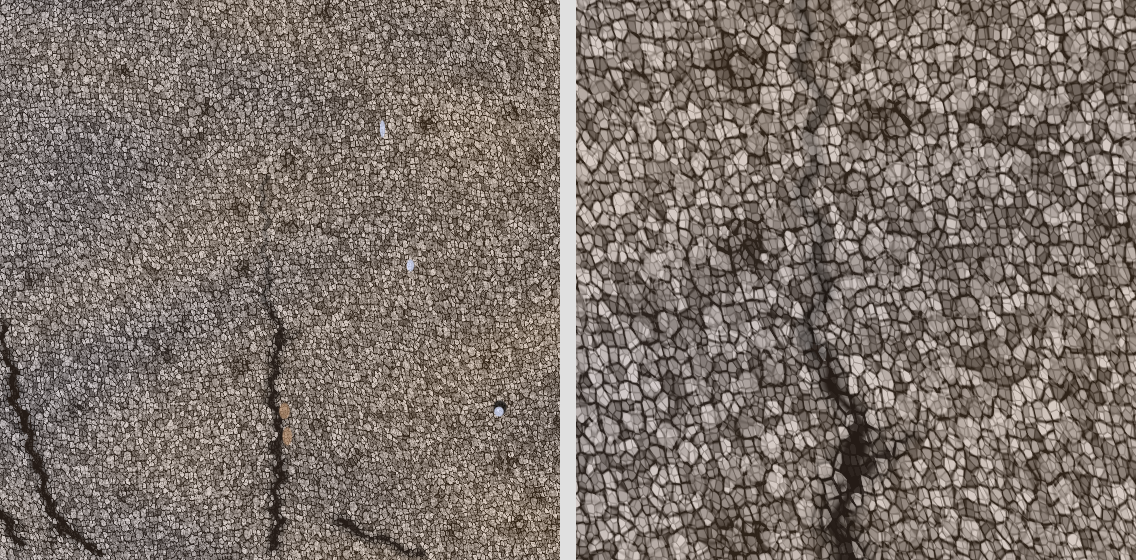
Left, the full canvas; right, a detail of the centre.
This texture is drawn by a three.js fragment shader. Its source:

```glsl
// Weathered asphalt: packed grit and rounded pebbles, split by dark cracks.
varying vec2 vUv;

const vec3 TAR = vec3(0.23, 0.19, 0.16);
const vec3 STONE = vec3(0.77, 0.73, 0.71);
const vec3 CRACK_DARK = vec3(0.14, 0.105, 0.085);
const vec3 TAN_STONE = vec3(0.62, 0.50, 0.40);
const vec3 PALE_CHIP = vec3(0.76, 0.78, 0.87);
const vec2 PEBBLE_CELLS = vec2(62.0, 49.0);
const vec2 GRIT_CELLS = vec2(138.0, 96.0);
const vec2 DUST_CELLS = vec2(235.0, 165.0);
const vec2 STAIN_CELLS = vec2(15.0, 13.0);
const float GRAIN_LEAN = 0.16;
const float PEBBLE_SHARE = 0.46;
const float DUST_CONTRAST = 0.55;

vec3 hash3(vec2 p) {
  vec3 q = fract(p.xyx * vec3(0.1031, 0.1030, 0.0973));
  q += dot(q, q.yxz + 33.33);
  return fract((q.xxy + q.yzz) * q.zyx);
}

// Cellular noise: distance to the centre, gap to the next cell, random id
vec3 cells(vec2 p) {
  vec2 base = floor(p);
  float near = 9.0, second = 9.0, id = 0.0;
  for (int j = -1; j <= 1; j++) {
    for (int i = -1; i <= 1; i++) {
      vec2 cell = base + vec2(float(i), float(j));
      vec3 h = hash3(cell + 17.0);
      float d = length(cell + 0.1 + 0.8 * h.xy - p);
      if (d < near) {
        second = near;
        near = d;
        id = h.z;
      } else {
        second = min(second, d);
      }
    }
  }
  return vec3(near, second - near, id);
}

// Grains of random brightness with dark seams
float grains(vec2 p) {
  vec3 c = cells(p);
  return mix(0.02, 0.34 + 0.76 * c.z, smoothstep(0.0, 0.3, c.y));
}

// Signed distance to a tapering line from a to b
float taper(vec2 p, vec2 a, vec2 b, float wa, float wb) {
  vec2 ab = b - a;
  float t = clamp(dot(p - a, ab) / dot(ab, ab), 0.0, 1.0);
  return length(p - a - ab * t) - mix(wa, wb, t);
}

float oval(vec2 p, vec2 centre, vec2 radius) {
  return 1.0 - smoothstep(0.75, 1.15, length((p - centre) / radius));
}

float cracks(vec2 p) {
  // Central crack
  float d = taper(p, vec2(0.478, 0.455), vec2(0.503, 0.400), 0.002, 0.007);
  d = min(d, taper(p, vec2(0.525, 0.402), vec2(0.490, 0.375), 0.001, 0.005));
  d = min(d, taper(p, vec2(0.503, 0.400), vec2(0.484, 0.320), 0.006, 0.004));
  d = min(d, taper(p, vec2(0.484, 0.320), vec2(0.499, 0.230), 0.005, 0.008));
  d = min(d, taper(p, vec2(0.499, 0.230), vec2(0.491, 0.020), 0.007, 0.008));
  // Left crack and its corner branch
  d = min(d, taper(p, vec2(0.000, 0.430), vec2(0.028, 0.290), 0.003, 0.008));
  d = min(d, taper(p, vec2(0.028, 0.290), vec2(0.066, 0.170), 0.007, 0.009));
  d = min(d, taper(p, vec2(0.066, 0.170), vec2(0.105, 0.058), 0.007, 0.009));
  d = min(d, taper(p, vec2(0.105, 0.058), vec2(0.190, 0.010), 0.009, 0.004));
  d = min(d, taper(p, vec2(0.000, 0.085), vec2(0.040, 0.025), 0.011, 0.004));
  // Lower right crack
  d = min(d, taper(p, vec2(0.600, 0.068), vec2(0.655, 0.045), 0.009, 0.005));
  return min(d, taper(p, vec2(0.655, 0.045), vec2(0.760, 0.008), 0.005, 0.002));
}

void main() {
  vec2 p = vUv;

  // Grain direction drifts across the surface
  vec2 q = vec2(p.x + GRAIN_LEAN * p.y, p.y);
  q += 0.012 * vec2(sin(9.0 * p.y + 5.0 * p.x), sin(11.0 * p.x - 4.0 * p.y));

  // Grit and dust
  float dust = grains(q * DUST_CELLS) - 0.5;
  float grit = grains(q * GRIT_CELLS);
  float tone = 0.04 + 0.9 * grit + DUST_CONTRAST * dust;

  // Pebbles with dark rims
  vec3 pebble = cells(q * PEBBLE_CELLS);
  float chosen = step(1.0 - PEBBLE_SHARE, pebble.z);
  float shape = max(pebble.x - 0.42, 0.14 - pebble.y);
  float body = chosen * (1.0 - smoothstep(-0.08, 0.02, shape));
  float rim = chosen * (1.0 - smoothstep(0.0, 0.12, abs(shape - 0.05)));
  float face = 0.48 + 0.45 * fract(pebble.z * 37.0) + 0.4 * dust + 0.25 * (grit - 0.5);
  tone = mix(tone, face, 0.85 * body) - 0.3 * rim;

  // Tar stains and broad mottling
  vec3 stain = cells(p * STAIN_CELLS + 0.15 * grit);
  tone -= 0.28 * step(0.86, stain.z) * (1.0 - smoothstep(0.08, 0.35, stain.x));
  float mottle = sin(13.0 * p.x + 4.0 * sin(7.0 * p.y)) + sin(17.0 * p.y - 6.0 * p.x);
  tone += 0.025 * mottle;
  vec3 color = mix(TAR, STONE, clamp(tone, -0.1, 1.12));
  color += vec3(0.012, 0.002, -0.014) * (sin(3.0 * p.x - 1.2) + 0.4 * mottle);

  // Cracks with crumbled edges, fading up into a hairline
  vec2 wobble = 0.004 * vec2(sin(p.y * 71.0) + sin(p.y * 163.0), sin(p.x * 89.0));
  float gap = cracks(p + wobble) + 0.008 * (grit - 0.45);
  float hairline = taper(p + wobble, vec2(0.47, 0.68), vec2(0.478, 0.455), 0.0, 0.002);
  color *= 1.0 - 0.3 * (1.0 - smoothstep(0.0, 0.008, hairline));
  color *= 1.0 - 0.25 * (1.0 - smoothstep(0.0, 0.014, gap));
  color = mix(color, CRACK_DARK + 0.16 * max(dust, 0.0), 1.0 - smoothstep(-0.002, 0.003, gap));

  // Tan stones in the crack and pale chips on top
  float tan1 = oval(p, vec2(0.508, 0.266), vec2(0.010, 0.015));
  float tan2 = oval(p, vec2(0.513, 0.221), vec2(0.009, 0.017));
  color = mix(color, TAN_STONE + 0.2 * dust, max(tan1, tan2));
  color *= 1.0 - 0.7 * oval(p, vec2(0.893, 0.272), vec2(0.012, 0.014));
  float chips = oval(p, vec2(0.891, 0.265), vec2(0.009, 0.009));
  chips = max(chips, oval(p, vec2(0.733, 0.526), vec2(0.007, 0.011)));
  chips = max(chips, oval(p, vec2(0.683, 0.770), vec2(0.005, 0.016)));
  color = mix(color, PALE_CHIP + 0.15 * dust, chips);

  gl_FragColor = vec4(clamp(color, 0.0, 1.0), 1.0);
}
```
